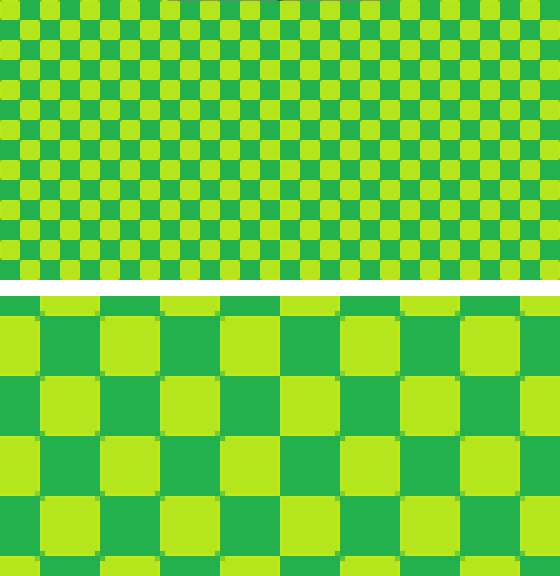
Top, the full canvas; bottom, a detail of the centre.
Write a WebGL 1 fragment shader that draws this pattern.

```glsl
precision highp float;
// Checkerboard of lime and green squares, 28 across and 14 down, green at lower left.
// A signed distance to the cell edge smooths the squares; lime cells get a faint
// bright rim and small worn corners, and a thin grey strip lies on the top edge.

uniform vec2 u_resolution;

#define CELLS vec2(28.0, 14.0)
#define GREEN vec3(0.133, 0.694, 0.300)
#define LIME vec3(0.710, 0.902, 0.112)
#define RIM_LIME vec3(0.750, 0.912, 0.100)
#define RIM_WIDTH 0.045
#define CORNER_SIZE 0.085
#define CORNER_WEAR vec2(0.35, 0.70)
#define STRIP_GREY vec3(0.47, 0.49, 0.48)
#define STRIP_SPAN vec2(0.299, 0.697)
#define STRIP_HEIGHT 0.0027

// Sine-free hash of a 2D point to 0..1.
float hash(vec2 p) {
  vec3 q = fract(vec3(p.xyx) * 0.1031);
  q += dot(q, q.yzx + 33.33);
  return fract((q.x + q.y) * q.z);
}

// Smoothed step: 0 below zero, 1 above, over a band of the given width.
float coverage(float signedDistance, float width) {
  return clamp(0.5 + signedDistance / width, 0.0, 1.0);
}

void main() {
  vec2 uv = gl_FragCoord.xy / u_resolution;
  vec2 grid = uv * CELLS;
  vec2 cell = floor(grid);
  float pixel = CELLS.y / u_resolution.y;

  // Distance to the nearest cell edge, positive inside lime squares.
  vec2 toEdge = 0.5 - abs(fract(grid) - 0.5);
  float side = mod(cell.x + cell.y, 2.0) * 2.0 - 1.0;
  float edge = side * min(toEdge.x, toEdge.y);

  // Lime fill with a slightly brighter rim.
  float rim = 1.0 - coverage(edge - RIM_WIDTH, pixel);
  vec3 lime = mix(LIME, RIM_LIME, rim);

  // Worn corners, uneven from one to the next and absent on the centre seam.
  vec2 corner = floor(grid + 0.5);
  float wear = mix(CORNER_WEAR.x, CORNER_WEAR.y, hash(corner + 0.37 * cell));
  wear *= step(0.5, abs(corner.x - 0.5 * CELLS.x));
  float spot = coverage(CORNER_SIZE - max(toEdge.x, toEdge.y), pixel);
  lime = mix(lime, GREEN, wear * spot);

  vec3 color = mix(GREEN, lime, coverage(edge, pixel));

  // Thin strip along the top, darker at its middle.
  float across = min(uv.x - STRIP_SPAN.x, STRIP_SPAN.y - uv.x);
  float strip = coverage(across, 1.0 / u_resolution.x)
              * coverage(uv.y - 1.0 + STRIP_HEIGHT, 1.0 / u_resolution.y);
  float shade = mix(0.45, 1.0, smoothstep(0.003, 0.007, abs(uv.x - 0.5)));
  color = mix(color, STRIP_GREY * shade, strip);

  gl_FragColor = vec4(color, 1.0);
}
```
